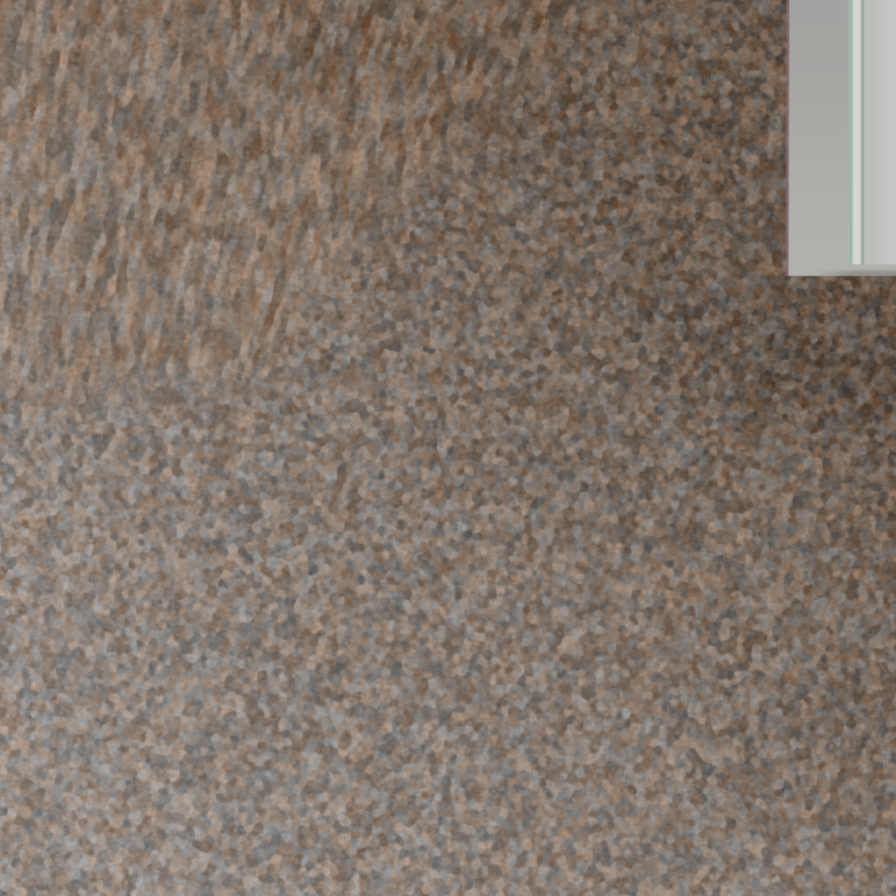
This texture is drawn by a WebGL 1 fragment shader. Its source:

```glsl
precision highp float;
// Mottled brown carpet with a pale moulded trim in the upper right corner.
// Soft cellular noise blends randomly tinted tufts; a brushed area at the upper
// left stretches them into streaks, and broad gradients shade the whole pile.
uniform vec2 u_resolution;

vec3 hash3(vec2 cell) {
  vec3 q = fract(cell.xyx * vec3(0.1031, 0.1030, 0.0973));
  q += dot(q, q.yxz + 33.33);
  return fract((q.xxy + q.yzz) * q.zyx);
}

// Soft cellular noise: x is tuft brightness, y is warmth, both about -0.5 to 0.5
vec2 tufts(vec2 p) {
  vec2 cell = floor(p);
  vec2 sum = vec2(0.0);
  float total = 0.0;
  for (int j = -1; j <= 1; j++) {
    for (int i = -1; i <= 1; i++) {
      vec2 id = cell + vec2(float(i), float(j));
      vec2 offset = id + hash3(id + 71.0).xy - p;
      float weight = exp(-6.0 * dot(offset, offset));
      sum += weight * (hash3(id).xy - 0.5);
      total += weight;
    }
  }
  return sum / total;
}

// Slow layered waves for uneven wear
float wear(vec2 p) {
  return sin(p.x * 9.0 + 2.0 * sin(p.y * 7.0)) * 0.5
       + sin(p.y * 17.0 - p.x * 11.0 + 1.5 * sin(p.x * 13.0)) * 0.3;
}

vec3 carpet(vec2 p) {
  // Broad light falling off towards the upper right
  vec3 color = mix(vec3(0.57, 0.53, 0.50), vec3(0.40, 0.34, 0.29),
                   smoothstep(0.1, 2.1, p.x + p.y));
  color += 0.012 * wear(p);

  // Shadow under the trim
  float shadow = smoothstep(0.0, 0.08, p.y - 0.46 - 0.3 * (1.0 - p.x));
  shadow *= smoothstep(0.55, 1.0, p.x) * (1.0 - smoothstep(0.6, 0.8, p.y));
  color -= 0.05 * shadow;

  // Brushed area with upright, slightly leaning streaks
  float edge = p.y - 0.56 - 1.05 * max(p.x - 0.26, 0.0) + 0.02 * wear(p * 3.0);
  float brushed = smoothstep(-0.03, 0.04, edge);
  color += brushed * vec3(0.022, 0.008, -0.004);

  // Coarse tufts and finer fibres
  vec2 lean = vec2(p.x - 0.12 * p.y - 0.15 * p.x * p.y, p.y);
  vec2 upright = tufts(p * vec2(125.0, 115.0));
  vec2 streaks = tufts(lean * vec2(145.0, 52.0) + 19.0);
  vec2 fibres = tufts(p * vec2(215.0, 190.0) + 43.0);
  vec2 grain = mix(upright, streaks, brushed) + 0.5 * fibres;
  color += 0.19 * grain.x;
  color += grain.y * vec3(0.07, -0.01, -0.07);

  // Faint sideways ripple of the weave
  float ripple = sin(p.y * 760.0 + 5.0 * sin(p.x * 23.0) + 12.0 * upright.y);
  return color + 0.009 * ripple;
}

// Soft step and soft vertical line, both blurred by the given width
float step2(float edge, float x, float blur) {
  return smoothstep(edge - blur, edge + blur, x);
}

float line(float center, float halfWidth, float x, float blur) {
  return 1.0 - step2(halfWidth, abs(x - center), blur);
}

vec3 trim(vec2 p, float blur) {
  // Flat outer face, brighter towards its foot
  vec3 color = mix(vec3(0.69, 0.69, 0.68), vec3(0.64, 0.64, 0.63),
                   smoothstep(0.7, 1.0, p.y));

  // Inner panel with its bright bead and narrow grooves
  vec3 panel = mix(vec3(0.73, 0.74, 0.72), vec3(0.78), step2(0.985, p.x, 0.012));
  panel = mix(panel, vec3(0.83, 0.84, 0.83), line(0.956, 0.004, p.x, blur));
  panel = mix(panel, vec3(0.57, 0.63, 0.59), line(0.963, 0.001, p.x, blur));
  panel = mix(panel, vec3(0.60, 0.72, 0.66), line(0.949, 0.002, p.x, blur));
  color = mix(color, panel, step2(0.947, p.x, blur) * step2(0.705, p.y, blur));

  // Shaded lower lip
  float lip = 1.0 - step2(0.698, p.y, 0.003);
  return mix(color, vec3(0.58, 0.57, 0.55), lip * step2(0.93, p.x, 0.03));
}

void main() {
  vec2 p = gl_FragCoord.xy / u_resolution;
  float blur = max(0.0015, 0.75 / u_resolution.y);
  vec3 color = carpet(p);

  // Trim silhouette with a thin rosy fringe on its left side
  float left = 0.879 + 0.003 * (p.y - 0.7);
  float above = step2(0.692, p.y, blur);
  color = mix(color, vec3(0.55, 0.43, 0.46), 0.7 * line(left, 0.002, p.x, blur) * above);
  color = mix(color, trim(p, blur), step2(left + 0.001, p.x, blur) * above);
  gl_FragColor = vec4(color, 1.0);
}
```
